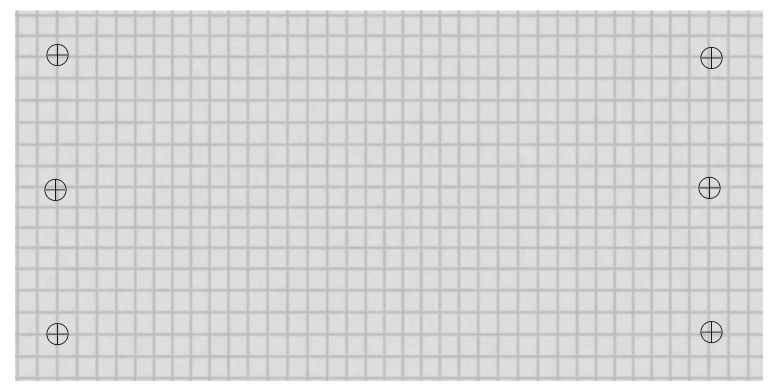
Write a Shadertoy shader that draws this pattern.

```glsl
const vec2 CANVAS = vec2(768.0, 384.0);
const vec3 PAPER = vec3(0.863, 0.871, 0.868);
const vec3 RULING = vec3(0.742, 0.750, 0.745);
const vec3 INK = vec3(0.04);
const float TAU = 6.2831853;

float hash(vec2 p) {
    vec3 q = fract(vec3(p.xyx) * 0.1031);
    q += dot(q, q.yzx + 33.33);
    return fract((q.x + q.y) * q.z);
}

float valueNoise(vec2 p) {
    vec2 cell = floor(p);
    vec2 f = fract(p);
    f = f * f * (3.0 - 2.0 * f);
    float low = mix(hash(cell), hash(cell + vec2(1.0, 0.0)), f.x);
    float high = mix(hash(cell + vec2(0.0, 1.0)), hash(cell + vec2(1.0, 1.0)), f.x);
    return mix(low, high, f.y);
}

// Signed offset to the nearest ruled line, x; line index, y
vec2 nearestLine(float x, float first, float pitch, float sway, float peak, float period) {
    float index = round((x - first) / pitch);
    float shift = sway * cos(TAU * (index - peak) / period);
    index = round((x - first - shift) / pitch);
    shift = sway * cos(TAU * (index - peak) / period);
    return vec2(x - first - pitch * index - shift, index);
}

// Soft printed stroke with uneven strength along its length
float ruledStroke(vec2 line, float along, float spread) {
    float wear = 0.88 + 0.24 * valueNoise(vec2(along / 15.0, line.y * 7.3));
    return wear * exp(-0.5 * line.x * line.x / (spread * spread));
}

float coverage(float signedDist, float pixel) {
    return clamp(0.5 - signedDist / pixel, 0.0, 1.0);
}

float boxDistance(vec2 p, vec2 low, vec2 high) {
    vec2 d = max(low - p, p - high);
    return max(d.x, d.y);
}

// Circle crossed by two diameters
float targetDistance(vec2 p, float radius, float halfWidth) {
    float disc = length(p) - radius;
    float crossArms = max(min(abs(p.x), abs(p.y)), disc);
    return min(abs(disc), crossArms) - halfWidth;
}

// Two columns of three slightly displaced targets
float targetColumns(vec2 p) {
    float nearest = 1e3;
    for (int row = 0; row < 3; row++) {
        float r = float(row);
        float drift = row == 1 ? -1.5 : 0.5;
        float skew = row == 0 ? 1.5 : -1.0;
        for (int column = 0; column < 2; column++) {
            float side = float(column) * 2.0 - 1.0;
            vec2 center = vec2(384.0 + side * 327.0 + drift,
                               56.5 + r * (126.5 + 5.9 * r) + side * skew);
            nearest = min(nearest, targetDistance(p - center, 10.6, 0.42));
        }
    }
    return nearest;
}

void mainImage(out vec4 fragColor, in vec2 fragCoord) {
    // Canvas units measured from the top left
    vec2 p = fragCoord / iResolution.xy * CANVAS;
    p.y = CANVAS.y - p.y;
    float pixel = CANVAS.y / iResolution.y;

    // Mottled paper with faint fibres
    float grain = 0.016 * (valueNoise(p / 2.6) - 0.5)
                + 0.012 * (valueNoise(p / 9.0 + 41.0) - 0.5)
                + 0.008 * (valueNoise(p / vec2(2.0, 14.0) + 83.0) - 0.5);
    vec3 color = PAPER + grain;

    // Unevenly spaced ruling
    vec2 upright = nearestLine(p.x, 18.8, 19.2, 1.5, 17.0, 12.0);
    vec2 level = nearestLine(p.y, 16.0, 21.2, 1.7, 7.0, 10.0);
    float vertical = ruledStroke(upright, p.y, 1.12);
    float horizontal = ruledStroke(level, p.x, 1.16);
    float ruling = max(vertical, horizontal) + 0.15 * vertical * horizontal;
    color = mix(color, RULING + 0.5 * grain, ruling);

    // Registration targets and white margin
    color = mix(color, INK, coverage(targetColumns(p), pixel));
    float sheet = boxDistance(p, vec2(15.0, 10.5), vec2(763.0, 381.0));
    color = mix(vec3(1.0), color, coverage(sheet, pixel));

    fragColor = vec4(color, 1.0);
}
```
